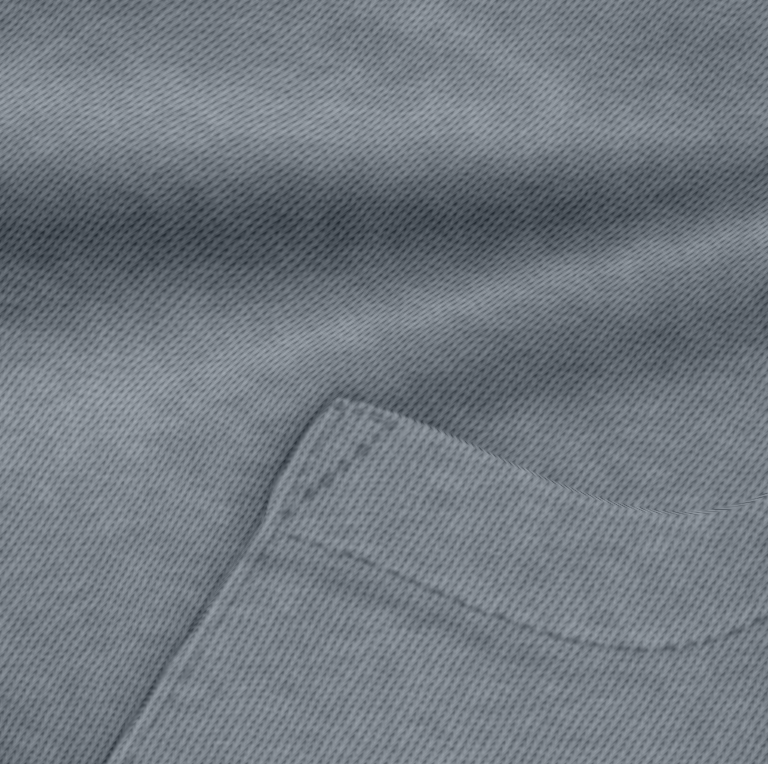
Reproduce this texture procedurally as a Shadertoy shader.

```glsl
// Draped grey-blue rib knit with a sewn patch pocket.
// Soft folds set the light, a warped diagonal phase draws the ribs and loops,
// and distances to the pocket curves place its edges, shadows and stitches.

float hash(vec2 p) {
    return fract(sin(dot(p, vec2(127.1, 311.7))) * 43758.5);
}

float noise(vec2 p) {
    vec2 i = floor(p), f = fract(p);
    f = f * f * (3.0 - 2.0 * f);
    return mix(mix(hash(i), hash(i + vec2(1, 0)), f.x),
               mix(hash(i + vec2(0, 1)), hash(i + 1.0), f.x), f.y);
}

float bell(float d, float width) {
    d /= width;
    return exp(-d * d);
}

// Curves of the cloth, as height over x or as x over height
float ridgeY(float x) { return 0.451 + 0.27 * x - 0.02 * x * x; }
float valleyY(float x) { return 0.692 + 0.085 * x * x * x; }

float pocketTopY(float x) {
    float t = x - 0.436;
    return 0.48 + t * (-0.16 + t * (-1.51 + 2.48 * t));
}

float hemY(float x) {
    float t = x - 0.36;
    return 0.30 + t * (-0.23 + t * (-1.037 + 1.775 * t));
}

float pocketLeftX(float y) {
    float d = max(y - 0.315, 0.0);
    return 0.137 + 0.648 * min(y, 0.315) + d * (0.25 + 2.0 * d);
}

// Distance to a segment, and length along it
vec2 segment(vec2 p, vec2 a, vec2 b) {
    vec2 d = b - a;
    float t = clamp(dot(p - a, d) / dot(d, d), 0.0, 1.0);
    return vec2(length(p - a - d * t), t * length(d));
}

// Uneven row of sunken thread
float stitches(float dist, float along) {
    float dash = 0.5 + 0.5 * sin(along * 210.0 + 3.0 * noise(vec2(along * 40.0, 2.0)));
    float drift = 0.003 * (noise(vec2(along * 90.0, 7.0)) - 0.5);
    return bell(dist - 0.003 * dash - drift, 0.0042) * (0.3 + 0.7 * dash);
}

// Large folds of the cloth
float foldLight(vec2 p) {
    float ridge = p.y - ridgeY(p.x), valley = p.y - valleyY(p.x);
    float l = 0.49;
    l -= 0.19 * bell(valley, mix(0.085, 0.065, p.x)) * (1.0 - 0.3 * smoothstep(0.6, 1.0, p.x));
    l -= 0.06 * bell(p.y - 0.585, 0.035) * smoothstep(0.28, 0.0, p.x);
    l += 0.07 * bell(ridge, 0.024) * smoothstep(0.2, 0.45, p.x);
    l += 0.04 * bell(ridge + 0.01, 0.07) * smoothstep(0.6, 0.2, p.x);
    l -= 0.12 * bell(ridge + 0.115, 0.062) * smoothstep(0.36, 0.62, p.x);
    l += 0.07 * bell(p.y - 0.86 + 0.04 * p.x, 0.055);
    l -= 0.05 * smoothstep(0.9, 1.0, p.y) * smoothstep(0.5, 0.0, p.x);
    float crease = segment(p, vec2(0.53, 1.0), vec2(0.72, 0.89)).x;
    l += 0.045 * bell(crease, 0.03);
    l -= 0.045 * bell(length(p - vec2(0.92, 0.93)), 0.13);
    l += 0.035 * bell(length(p - vec2(0.14, 0.43)), 0.15);
    l -= 0.045 * smoothstep(0.2, 0.0, p.y) * smoothstep(0.25, 0.0, p.x);
    return l;
}

// Wide bright ribs parted by dark grooves of beaded loops
float knit(vec2 p, float inside) {
    float ridge = p.y - ridgeY(p.x);
    float lean = mix(0.6 * p.y + 0.15 * p.y * p.y, 0.58 * p.y, inside);
    float bend = 0.045 * tanh(ridge / 0.05) * smoothstep(0.1, 0.45, p.x) * (1.0 - inside);
    bend += 0.03 * tanh((p.y - 0.86 + 0.04 * p.x) / 0.06) * smoothstep(1.0, 0.3, p.x);
    float wobble = 0.008 * noise(p * 9.0) + 0.002 * noise(p * 60.0);
    float rib = (p.x - lean - bend + wobble) * 86.0;
    float column = floor(rib);
    float across = abs(fract(rib) - 0.5);
    float phase = p.y * 125.0 + across * 1.2 + hash(vec2(column, 3.0));
    float loops = sin(6.2832 * phase);
    float groove = 0.5 - 0.5 * cos(6.2832 * rib);
    groove *= mix(1.0, groove, 0.4);
    return 0.055 - 0.145 * groove * (0.8 + 0.35 * loops) + 0.016 * loops * (1.0 - groove);
}

void mainImage(out vec4 fragColor, in vec2 fragCoord) {
    vec2 p = fragCoord / iResolution.xy;
    float left = (p.x - pocketLeftX(p.y)) * 0.82;
    float below = (pocketTopY(p.x) - p.y) * 0.93;
    float hem = (p.y - hemY(p.x)) * 0.94;
    float edge = min(left, below);
    float inside = smoothstep(-0.003, 0.003, edge);
    float outside = 1.0 - inside;
    float light = foldLight(p);

    // Pocket panel, its rim and the shadow it casts
    light = mix(light, 0.505 - 0.02 * smoothstep(0.85, 1.0, p.x), inside);
    float upper = smoothstep(0.27, 0.35, p.y), tip = smoothstep(0.51, 0.46, p.y);
    light -= 0.10 * outside * bell(left, 0.03) * tip * mix(0.65, 1.0, upper);
    light -= 0.05 * outside * bell(below, 0.02) * smoothstep(0.42, 0.46, p.x) * smoothstep(0.95, 0.5, p.x);
    light += 0.025 * inside * bell(edge - 0.008, 0.008);
    light -= 0.08 * bell(left + 0.002, 0.005) * tip;
    light -= 0.06 * inside * bell(hem + 0.033, 0.016) * smoothstep(0.9, 0.5, p.x);
    light += 0.02 * inside * bell(hem - 0.016, 0.012);

    // Thread: hem, corner triangle and side seam
    float thread = stitches(hem, p.x) * smoothstep(0.355, 0.375, p.x);
    vec2 cap = segment(p, vec2(0.437, 0.469), vec2(0.514, 0.447));
    vec2 brace = segment(p, vec2(0.514, 0.447), vec2(0.358, 0.315));
    thread = max(thread, stitches(cap.x, cap.y));
    thread = max(thread, stitches(brace.x, brace.y));
    thread = max(thread, 0.65 * stitches(left - 0.02, p.y) * tip);

    // Fibre grain and short slubs over the ribs
    float grain = noise(p * 250.0) - 0.5 + 0.5 * (noise(p * 32.0) - 0.5);
    grain += 0.6 * (noise(p * vec2(35.0, 110.0)) - 0.5);
    light += knit(p, inside) * (1.0 - 0.4 * thread) + 0.06 * grain - 0.12 * thread;
    fragColor = vec4(light + vec3(-0.03, 0.0, 0.031), 1.0);
}
```
